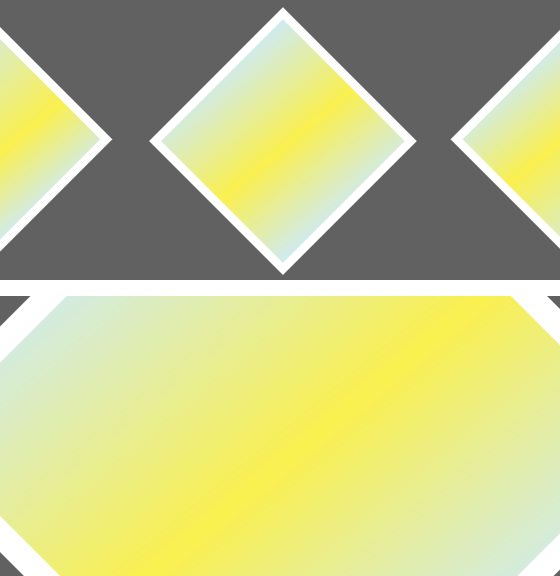
Top: the whole. Bottom: its middle third, enlarged.
Give the GLSL for this background, as a WebGL 2 fragment shader.

```glsl
#version 300 es
precision highp float;
// A row of large white-framed diamonds on grey, cut off at both sides.
// Each is an L1 distance shape filled with a slanted blue-yellow-blue
// gradient, whose yellow ridge shifts from one diamond to the next.
uniform vec2 u_resolution;
out vec4 fragColor;

const float SPACING = 1.082;
const vec2 ROW_CENTRE = vec2(1.0052, 0.5026);

// Signed distance to a diamond with the given half diagonal
float diamond(vec2 p, float halfDiagonal) {
    return (abs(p.x) + abs(p.y) - halfDiagonal) * 0.70711;
}

// Pale blue at both ends, yellow at the ridge
vec3 slantedGradient(vec2 p, float ridge) {
    const float reach = 0.34;
    float along = dot(p, vec2(0.64, -0.768)) - ridge;
    float span = along < 0.0 ? reach + ridge : reach - ridge;
    float t = clamp(abs(along) / span, 0.0, 1.0);
    return mix(vec3(0.98, 0.94, 0.31), vec3(0.81, 0.92, 0.95), t);
}

void main() {
    // The canvas is two units wide and one unit high
    vec2 p = gl_FragCoord.xy / u_resolution * vec2(2.0, 1.0);
    float pixel = 1.0 / u_resolution.y;

    // Nearest diamond in the row; the middle one sits slightly off the grid
    float column = floor((p.x - ROW_CENTRE.x) / SPACING + 0.5);
    vec2 centre = ROW_CENTRE + vec2(column * SPACING, 0.0);
    if (column == 0.0) centre += vec2(0.0052, -0.0065);
    vec2 local = p - centre;

    // Grey ground, white frame, gradient fill
    float frame = smoothstep(0.7, -0.7, diamond(local, 0.478) / pixel);
    float inside = smoothstep(0.7, -0.7, diamond(local, 0.435) / pixel);
    vec3 colour = mix(vec3(0.38), vec3(1.0), frame);
    colour = mix(colour, slantedGradient(local, 0.018 - 0.07 * column), inside);
    fragColor = vec4(colour, 1.0);
}
```
